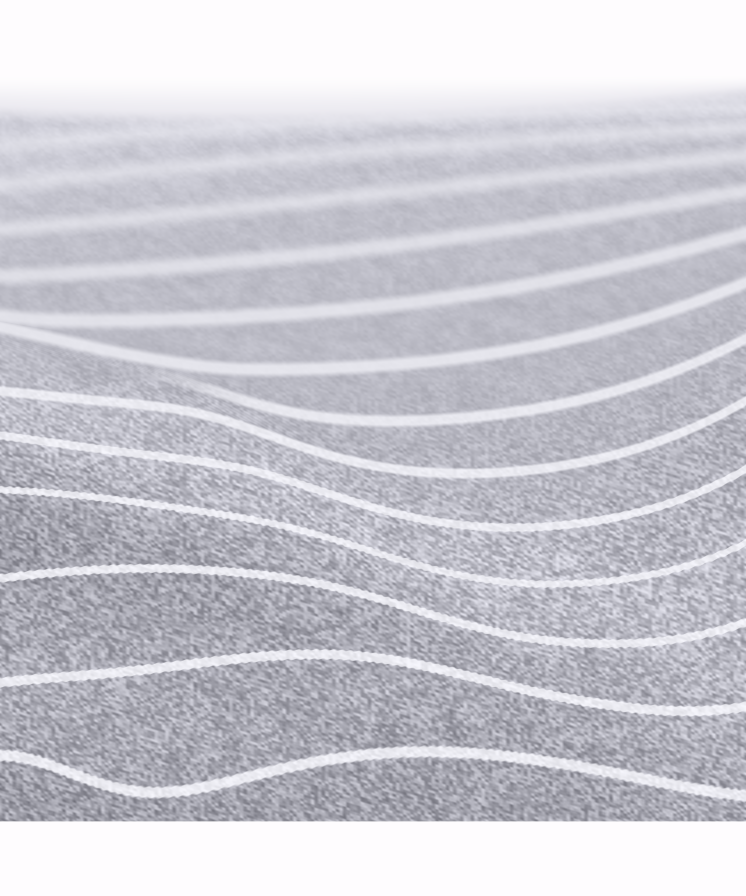
Give the GLSL for this texture, as a Shadertoy shader.

```glsl
// Draped grey twill with thirteen pale wavy pinstripes, receding into soft focus.
#define STRIPES 13
#define PHOTO_TOP 0.1
#define PHOTO_BOTTOM 1.1
#define RIDGE_HEIGHT 0.117
#define HOLLOW_DEPTH 0.072
#define GRAIN 0.27
#define TWILL 0.025
#define CLOTH_TINT vec3(0.0, 0.0, 0.04)
#define STRIPE_COLOR vec3(0.93, 0.93, 0.955)
#define PAPER vec3(0.995, 0.99, 0.995)
#define HAZE vec3(0.92, 0.915, 0.94)

float hash(vec2 p) {
    vec3 q = fract(vec3(p.xyx) * 0.1031);
    q += dot(q, q.yzx + 33.33);
    return fract((q.x + q.y) * q.z);
}

float noise(vec2 p) {
    vec2 cell = floor(p), f = fract(p);
    f = f * f * (3.0 - 2.0 * f);
    return mix(mix(hash(cell), hash(cell + vec2(1, 0)), f.x),
               mix(hash(cell + vec2(0, 1)), hash(cell + vec2(1, 1)), f.x), f.y);
}

float bell(float x, float width) {
    return exp(-0.5 * x * x / (width * width));
}

// Depth below the canvas top of stripe s at horizontal position u.
float stripeDepth(float s, float u) {
    float trend = 0.1438 + s * (0.02175 + s * (0.00537 - 0.000065 * s));
    float fade = 1.0 - pow(u, 5.0);
    float ridge = s - 3.6 - 3.8 * u;
    float ridgeWidth = ridge < 0.0 ? 2.8 : 1.2 + 1.5 * smoothstep(0.2, 0.75, u);
    float hollow = s - 9.2 - 4.0 * u;
    float corner = bell(s - 12.0, 0.5) * (0.02 * bell(u - 0.22, 0.1) - 0.05 * bell(u, 0.09));
    return trend + fade * (RIDGE_HEIGHT * bell(ridge, ridgeWidth)
                         - HOLLOW_DEPTH * bell(hollow, 1.25)) + corner;
}

// Lens blur: sharpest near the ninth stripe, widest at the back.
float lensBlur(float s) {
    return 0.0012 + 0.013 * pow(clamp((8.5 - s) / 8.5, 0.0, 1.0), 1.5)
         + 0.0007 * max(s - 11.0, 0.0);
}

// Cloth brightness from the folds, in stripe coordinates.
float foldTone(float s, float u) {
    float tone = 0.745 - 0.05 * smoothstep(2.0, 10.0, s);
    tone += 0.06 * (1.0 - smoothstep(-0.5, 3.0, s));
    tone += 0.045 * bell(s - 7.2 - 2.5 * u, 0.8);
    tone -= 0.07 * (1.0 - u) * bell(s - 9.7 - 2.0 * u, 0.7);
    tone -= 0.09 * (1.0 - 0.5 * u) * smoothstep(11.0, 12.8, s);
    return tone;
}

void mainImage(out vec4 fragColor, in vec2 fragCoord) {
    float u = fragCoord.x / iResolution.x;
    float y = 1.2 * (1.0 - fragCoord.y / iResolution.y);
    float pixel = 1.2 / iResolution.y;

    // Pinstripes, and the cloth coordinate s between them
    float s = 0.0, stripe = 0.0;
    for (int i = 0; i < STRIPES; i++) {
        float k = float(i);
        float here = stripeDepth(k, u), next = stripeDepth(k + 1.0, u);
        if (i == 0 || y > here) s = k + (y - here) / max(next - here, 0.004);

        float sharp = smoothstep(6.5, 9.0, k);
        float strand = 0.0007 * sharp * sin(6.2832 * (u * 85.0 + y * 60.0));
        float halfWidth = min(0.0046 + 0.0009 * abs(k - 9.0), 0.0095) + strand;
        float soft = max(lensBlur(k), pixel);
        float cover = 1.0 - smoothstep(halfWidth - soft, halfWidth + soft, abs(y - here));
        cover *= mix(0.55, 0.97, smoothstep(0.0, 8.0, k));
        // The seventh stripe emerges from behind the fold
        if (i == 6) cover *= smoothstep(0.15, 0.36, u);
        stripe = max(stripe, cover);
    }

    // Woven cloth: fine grain and twill in focus, soft mottling behind
    float focus = smoothstep(4.5, 9.0, s);
    vec2 thread = vec2(u, y - 0.3 * u);
    float grain = noise(thread * vec2(210.0, 300.0)) - 0.5;
    float mottle = noise(thread * vec2(45.0, 70.0)) + noise(thread * vec2(90.0, 130.0)) - 1.0;
    float twill = sin(6.2832 * (u * 70.0 - s * 9.0));
    float tone = foldTone(s, u) + GRAIN * grain * mix(0.12, 1.0, focus);
    tone += 0.035 * mottle + TWILL * twill * focus;
    vec3 cloth = vec3(tone) + CLOTH_TINT;
    vec3 yarn = STRIPE_COLOR + 0.08 * grain * focus;
    vec3 color = mix(cloth, yarn, stripe);

    // Hazy far edge of the cloth
    float edge = 0.151 + 0.048 * u - 0.074 * u * u;
    vec3 backdrop = mix(PAPER, HAZE, smoothstep(PHOTO_TOP, edge, y));
    color = mix(backdrop, color, smoothstep(edge - 0.012, edge + 0.016, y));

    // Plain bands above and below
    float inside = smoothstep(-pixel, pixel, y - PHOTO_TOP)
                 * smoothstep(-pixel, pixel, PHOTO_BOTTOM - y);
    fragColor = vec4(mix(PAPER, color, inside), 1.0);
}
```
